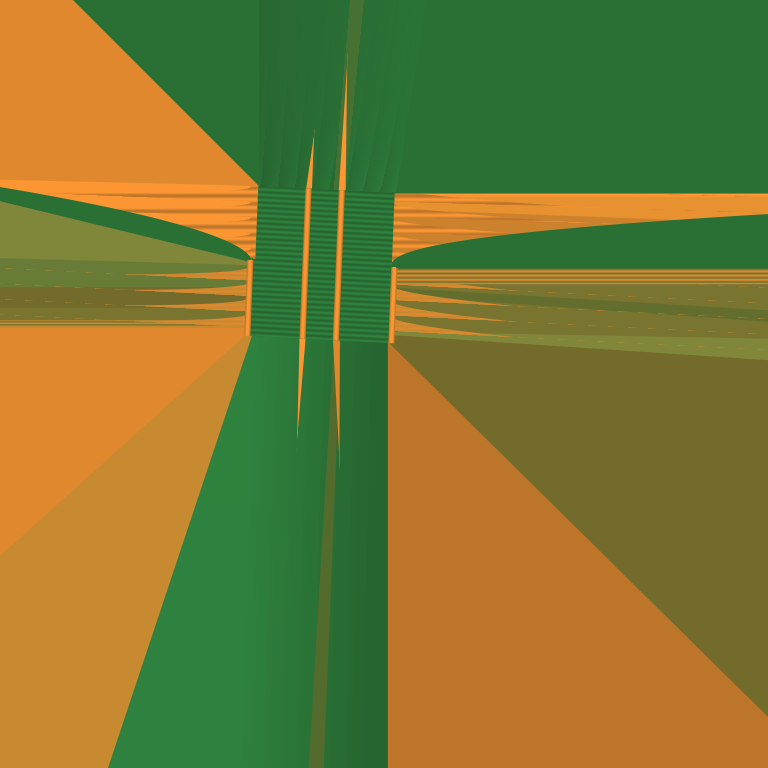
Give the GLSL for this background, as a WebGL 1 fragment shader.

```glsl
precision highp float;
// Woven block of green and orange threads whose edges smear out to the canvas border.
// Flat wedges are layered by signed line distances; tapering needles and
// repeated stripes form the streaks close to the block.
uniform vec2 u_resolution;

const vec3 GREEN = vec3(0.165, 0.440, 0.205);
const vec3 GREEN_DARK = vec3(0.150, 0.395, 0.185);
const vec3 GREEN_LIGHT = vec3(0.183, 0.508, 0.245);
const vec3 FLAME = vec3(0.985, 0.590, 0.200);
const vec3 AMBER = vec3(0.910, 0.570, 0.190);
const vec3 ORANGE = vec3(0.876, 0.535, 0.180);
const vec3 TAN = vec3(0.780, 0.540, 0.190);
const vec3 RUST = vec3(0.737, 0.459, 0.160);
const vec3 OLIVE = vec3(0.475, 0.460, 0.190);
const vec3 OLIVE_DARK = vec3(0.450, 0.420, 0.172);
const vec3 OLIVE_LIGHT = vec3(0.502, 0.530, 0.232);
const vec3 MOSS = vec3(0.390, 0.430, 0.180);

const float LEFT = 0.336;       // block sides, measured in sheared x
const float RIGHT = 0.514;
const float TOP = 0.242;        // block ends, measured in tilted y
const float BOTTOM = 0.438;
const float SHEAR = 0.04;
const float TILT = 0.052;
const float THREAD = 0.0068;    // spacing of the block stripes
const float NEEDLE = 0.0202;    // spacing of the side needles
const float REACH = 0.165;      // length of the side needles

float pixel;

// Antialiased coverage of a signed distance, positive inside.
float cover(float d) { return clamp(d / pixel + 0.5, 0.0, 1.0); }

float band(float x, float lo, float hi) { return cover(x - lo) * cover(hi - x); }

// Coverage of the area below the line from a (left) to b (right); y points down.
float below(vec2 q, vec2 a, vec2 b) {
  vec2 e = normalize(b - a);
  return cover(e.x * (q.y - a.y) - e.y * (q.x - a.x));
}

// Thin triangle from a base of half width w to a tip.
float spike(vec2 q, vec2 base, vec2 tip, float w) {
  float t = (q.y - base.y) / (tip.y - base.y);
  return cover(w * (1.0 - t) - abs(q.x - mix(base.x, tip.x, t))) * step(0.0, t);
}

// Rows of needles thinning out with distance d from the block.
float needles(float y, float d, float reach) {
  float s = fract(y / NEEDLE);
  float gap = pow(clamp(d / reach, 0.0, 1.0), 0.45);
  return cover(min(s - gap, 1.0 - s) * NEEDLE);
}

float ripple(float y, float period) { return 0.5 + 0.5 * sin(6.28318 * y / period); }

vec3 leftSide(vec2 q) {
  float d = max(0.327 - q.x, 0.0);
  vec3 flame = mix(FLAME, RUST, needles(q.y + 0.04 * d, d, 0.3) * ripple(q.y, 0.0101));
  vec3 c = mix(ORANGE, flame, below(q, vec2(0.0, 0.234), vec2(LEFT, TOP)));
  c = mix(c, GREEN, cover(q.y - 0.3385 + 0.095 * pow(d / 0.327, 0.58)));
  c = mix(c, OLIVE_LIGHT, below(q, vec2(0.0, 0.262), vec2(0.3255, 0.341)));
  // Muted bands with bright needles beside the block
  vec3 b = mix(vec3(0.41, 0.485, 0.215), OLIVE_DARK, cover(q.y - 0.374));
  b = mix(b, OLIVE, cover(q.y - 0.401));
  b = mix(b, mix(OLIVE, TAN, ripple(q.y, 0.004)), cover(q.y - 0.417));
  b = mix(b, mix(TAN, ORANGE, ripple(q.y, 0.006)), needles(q.y + 0.05 * d - 0.002, d, REACH));
  c = mix(c, b, below(q, vec2(0.0, 0.336), vec2(0.32, 0.345)));
  c = mix(c, ORANGE, cover(q.y - 0.426));
  return mix(c, TAN, below(q, vec2(0.0, 0.724), vec2(0.320, 0.436)));
}

vec3 rightSide(vec2 q) {
  float d = max(q.x - 0.509, 0.0);
  vec3 flame = mix(AMBER, vec3(0.80, 0.51, 0.176), below(q, vec2(0.55, 0.274), vec2(0.9, 0.287)));
  flame = mix(flame, FLAME, cover(0.256 - q.y));
  flame = mix(flame, mix(FLAME, RUST, ripple(q.y, 0.0101)), needles(q.y - 0.03 * d, d, 0.26));
  vec3 c = mix(GREEN, flame, cover(q.y - 0.252));
  c = mix(c, GREEN, cover(q.y - 0.3477 + 0.069 * pow(d / 0.491, 0.42)));
  // Fine stripes, then slanting olive bands
  vec3 b = mix(OLIVE, MOSS, below(q, vec2(0.52, 0.375), vec2(1.0, 0.404)));
  b = mix(b, OLIVE, below(q, vec2(0.52, 0.385), vec2(1.0, 0.419)));
  b = mix(b, OLIVE_LIGHT, below(q, vec2(0.52, 0.432), vec2(1.0, 0.441)));
  b = mix(b, mix(TAN, ORANGE, ripple(q.y, 0.006)), needles(q.y - 0.05 * d - 0.007, d, REACH));
  b = mix(b, mix(OLIVE, ORANGE, ripple(q.y, 0.0055)), cover(0.370 - q.y));
  c = mix(c, b, cover(q.y - 0.350));
  c = mix(c, OLIVE_DARK, below(q, vec2(0.505, 0.436), vec2(1.0, 0.469)));
  return mix(c, RUST, below(q, vec2(0.505, 0.445), vec2(1.0, 0.9336)));
}

vec3 topStrip(vec2 q) {
  float h = max(0.25 - q.y, 0.0);
  float f = (q.x - 0.337) / (0.1785 + 0.158 * h);
  float saw = fract(f * 8.0 - 1.2 * sqrt(h));
  vec3 c = mix(GREEN_DARK, GREEN_LIGHT, 0.12 + 0.35 * f + 0.5 * (saw - 0.4) * exp(-h * 14.0));
  c = mix(c, vec3(0.275, 0.445, 0.20), band(f, 0.545, 0.628));
  c = mix(c, FLAME, spike(q, vec2(0.402, 0.25), vec2(0.409, 0.175), 0.004));
  return mix(c, FLAME, spike(q, vec2(0.4455, 0.25), vec2(0.452, 0.085), 0.0045));
}

vec3 bottomStrip(vec2 q) {
  float h = max(q.y - 0.44, 0.0);
  float g = clamp((q.x - 0.3255 + 0.023 * h) / (0.1795 + 0.023 * h), 0.0, 1.0);
  float k = g * 9.0 + 0.7 * sqrt(h);
  float shade = (floor(k) + 0.5 * fract(k)) / 9.5;
  vec3 c = mix(GREEN_LIGHT, GREEN_DARK, clamp(shade * 1.15, 0.0, 1.0));
  float olive = below(q, vec2(0.402, 1.0), vec2(0.434, 0.46))
    * (1.0 - below(q, vec2(0.4215, 1.0), vec2(0.443, 0.46)));
  c = mix(c, vec3(0.33, 0.42, 0.18), olive);
  c = mix(c, FLAME, spike(q, vec2(0.394, 0.44), vec2(0.387, 0.57), 0.004));
  return mix(c, ORANGE, spike(q, vec2(0.438, 0.44), vec2(0.442, 0.60), 0.0045));
}

void main() {
  vec2 q = gl_FragCoord.xy / u_resolution;
  q.y = 1.0 - q.y;
  pixel = 1.0 / min(u_resolution.x, u_resolution.y);

  // Outer wedges
  float corner = below(q, vec2(0.095, 0.0), vec2(0.337, 0.242));
  vec3 c = mix(GREEN, leftSide(q), corner * cover(0.42 - q.x));
  c = mix(c, rightSide(q), cover(q.x - 0.42));

  // Smears above and under the block
  float fan = cover(q.x - 0.337) * cover(0.555 - 0.157 * q.y - q.x);
  c = mix(c, topStrip(q), fan * cover(0.25 - q.y));
  float wedge = below(q, vec2(0.1406, 1.0), vec2(0.3255, 0.445)) * cover(0.505 - q.x);
  c = mix(c, bottomStrip(q), wedge * cover(q.y - 0.437));

  // Woven block with upright threads
  float s = q.x + SHEAR * (q.y - 0.25);
  float v = q.y - TILT * (q.x - 0.337);
  float rows = band(v, TOP, BOTTOM);
  vec3 weave = mix(GREEN_DARK, GREEN_LIGHT, ripple(v, THREAD));
  c = mix(c, weave, rows * band(s, LEFT - 0.005 * step(0.337, v), RIGHT));
  float inner = min(abs(s - 0.4015), abs(s - 0.445));
  float outer = min(abs(s - 0.3295), abs(s - 0.5175));
  float bar = min(inner, mix(1.0, outer, step(0.339, v)));
  vec3 thread = mix(FLAME, RUST, smoothstep(0.001, 0.004, bar));
  c = mix(c, thread, rows * cover(0.004 - bar));
  gl_FragColor = vec4(c, 1.0);
}
```
